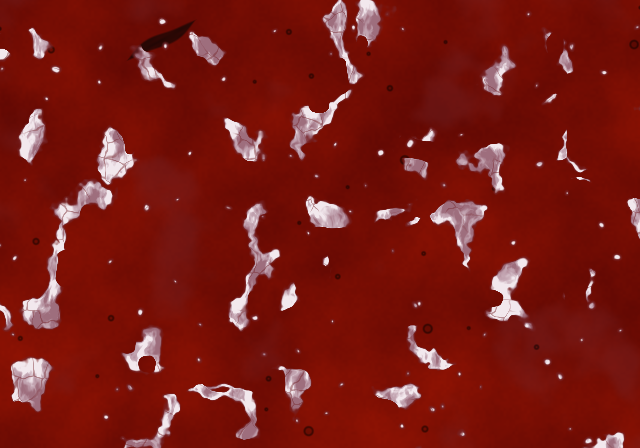
This texture is drawn by a Shadertoy shader. Its source:

```glsl
#define FLAKE_CELL 0.2
#define FLAKE_SHARE 0.84
#define SPECK_CELL 0.065
#define SPECK_SHARE 0.17
#define BUBBLE_CELL 0.12
#define BUBBLE_SHARE 0.3
#define RAGGED 1.0
#define EDGE 0.003

const vec3 DEEP_RED = vec3(0.38, 0.032, 0.01);
const vec3 WARM_RED = vec3(0.54, 0.068, 0.01);
const vec3 RIM = vec3(0.46, 0.15, 0.17);
const vec3 MAUVE = vec3(0.62, 0.43, 0.49);
const vec3 LILAC = vec3(0.76, 0.64, 0.69);
const vec3 WHITE = vec3(0.95, 0.91, 0.93);
const vec3 SOOT = vec3(0.14, 0.025, 0.015);

vec2 hash2(vec2 p) {
    vec3 q = fract(vec3(p.xyx) * vec3(0.1031, 0.1030, 0.0973));
    q += dot(q, q.yzx + 33.33);
    return fract((q.xx + q.yz) * q.zy);
}

vec2 noise2(vec2 p) {
    vec2 i = floor(p), f = fract(p);
    f = f * f * (3.0 - 2.0 * f);
    return mix(mix(hash2(i), hash2(i + vec2(1, 0)), f.x),
               mix(hash2(i + vec2(0, 1)), hash2(i + vec2(1, 1)), f.x), f.y);
}

float fbm(vec2 p) {
    float sum = 0.0, amp = 0.53;
    for (int i = 0; i < 4; i++) {
        sum += amp * noise2(p).x;
        p = mat2(1.6, 1.2, -1.2, 1.6) * p + 7.3;
        amp *= 0.5;
    }
    return sum;
}

vec2 turn(vec2 p, float a) {
    return vec2(cos(a) * p.x + sin(a) * p.y, cos(a) * p.y - sin(a) * p.x);
}

// Gap between the two nearest cell points: zero on the creases
float creases(vec2 p) {
    vec2 id = floor(p), near = vec2(9.0);
    for (int k = 0; k < 9; k++) {
        vec2 cell = id + vec2(k % 3 - 1, k / 3 - 1);
        float d = length(p - cell - hash2(cell + 61.0));
        near = d < near.x ? vec2(d, near.x) : vec2(near.x, min(near.y, d));
    }
    return near.y - near.x;
}

// Bent, uneven strips, one at most per cell
float flakes(vec2 p) {
    vec2 id = floor(p / FLAKE_CELL);
    float dist = 1.0;
    for (int k = 0; k < 9; k++) {
        vec2 cell = id + vec2(k % 3 - 1, k / 3 - 1);
        vec2 place = hash2(cell + 12.0), form = hash2(cell + 37.0), pose = hash2(cell + 83.0);
        float leftBank = 1.0 - smoothstep(0.0, 0.25, cell.x * FLAKE_CELL);
        if (hash2(cell + 5.0).x > FLAKE_SHARE + 0.2 * leftBank) continue;
        vec2 q = p - (cell + 0.5 + 0.7 * (place - 0.5)) * FLAKE_CELL;
        q = turn(q, 1.7 * (pose.x - 0.4));
        q.x += 22.0 * (pose.y - 0.5) * q.y * q.y;
        float halfLength = mix(0.012, 0.085, form.x);
        float halfWidth = mix(0.015, 0.040, form.y) * (1.0 + 0.25 * leftBank);
        halfWidth *= 0.74 + 0.36 * sin(q.y * 36.0 + 6.3 * place.x);
        float d = length(vec2(q.x, max(abs(q.y) - halfLength, 0.0))) - halfWidth;
        dist = min(dist, d);
    }
    return dist;
}

// Scattered dots: x is the distance to the rim, y the dot radius
vec2 dots(vec2 p, float size, float share, float seed) {
    vec2 id = floor(p / size), best = vec2(1.0, 0.0);
    for (int k = 0; k < 9; k++) {
        vec2 cell = id + vec2(k % 3 - 1, k / 3 - 1);
        vec2 pick = hash2(cell + seed);
        if (pick.x > share) continue;
        float radius = size * mix(0.035, 0.11, pick.y * pick.y);
        float d = length(p - (cell + hash2(cell + seed + 9.0)) * size) - radius;
        if (d < best.x) best = vec2(d, radius);
    }
    return best;
}

void mainImage(out vec4 fragColor, in vec2 fragCoord) {
    vec2 p = fragCoord / iResolution.y;

    // Mottled red liquid
    float waves = sin(p.x * 5.0 + 2.0 * sin(p.y * 4.0)) * sin(p.y * 6.0 - p.x * 3.0 + 1.0);
    float mottle = 0.55 + 0.16 * waves + 1.1 * (fbm(p * 7.0) - 0.5) + 0.2 * (0.5 - p.y);
    mottle += 0.12 * (noise2(p * 150.0).x - 0.5);
    vec3 color = mix(DEEP_RED, WARM_RED, clamp(mottle, 0.0, 1.15));
    color = mix(color, RIM, 0.35 * smoothstep(0.6, 0.78, fbm(p * 5.0 + 31.0)));

    // Dark bubbles with a faint core
    vec2 bubble = dots(p, BUBBLE_CELL, BUBBLE_SHARE, 140.0);
    float ring = 1.0 - smoothstep(0.0, 0.0045, abs(bubble.x + 0.002));
    float core = 1.0 - smoothstep(-0.003, 0.002, bubble.x);
    color *= 1.0 - 0.38 * ring - 0.14 * core;

    // One sooty sliver
    vec2 s = turn(p - vec2(0.36, 0.91), 0.5);
    float sliver = abs(s.y + 0.004 * sin(s.x * 45.0)) - 0.014 * (1.0 - s.x * s.x / 0.0075);
    vec3 soot = SOOT + 0.12 * DEEP_RED * noise2(s * vec2(40.0, 160.0)).x;
    color = mix(color, soot, 1.0 - smoothstep(-EDGE, EDGE, sliver));

    // Torn outline of the flakes and specks
    vec2 tear = 0.050 * (noise2(p * 11.0) - 0.5) + 0.024 * (noise2(p * 34.0) - 0.5)
              + 0.010 * (noise2(p * 95.0) - 0.5);
    float flake = flakes(p + RAGGED * tear);
    flake += 0.035 * smoothstep(0.66, 0.8, noise2(p * 21.0 + 17.0).y);
    float speck = dots(p + 0.3 * tear, SPECK_CELL, SPECK_SHARE, 210.0).x;
    float solid = min(flake, speck);

    // Folded pale surface, brightest on the ridges
    vec2 fold = p + 0.5 * tear;
    float sheen = fbm(fold * vec2(34.0, 22.0) + 3.0);
    float ridge = 1.0 - abs(2.0 * fbm(fold * vec2(48.0, 20.0) + 50.0) - 1.0);
    float light = sheen + 0.35 * (ridge - 0.75);
    light += 0.09 * (1.0 - smoothstep(0.0, 0.006, abs(flake + 0.007)));
    light += 0.2 * (1.0 - smoothstep(-EDGE, EDGE, speck));
    vec3 pale = mix(MAUVE, LILAC, smoothstep(0.36, 0.52, light));
    pale = mix(pale, WHITE, smoothstep(0.52, 0.66, light));
    float crease = 1.0 - smoothstep(0.02, 0.09, creases(fold * 26.0));
    pale = mix(pale, RIM, 0.45 * crease * smoothstep(0.4, 0.65, noise2(p * 18.0).x));

    // Thin stained rim, then the body
    color = mix(color, RIM, 0.75 * (1.0 - smoothstep(0.0, 0.006, solid)));
    color = mix(color, pale, 1.0 - smoothstep(-EDGE, 0.5 * EDGE, solid));
    fragColor = vec4(color, 1.0);
}
```
